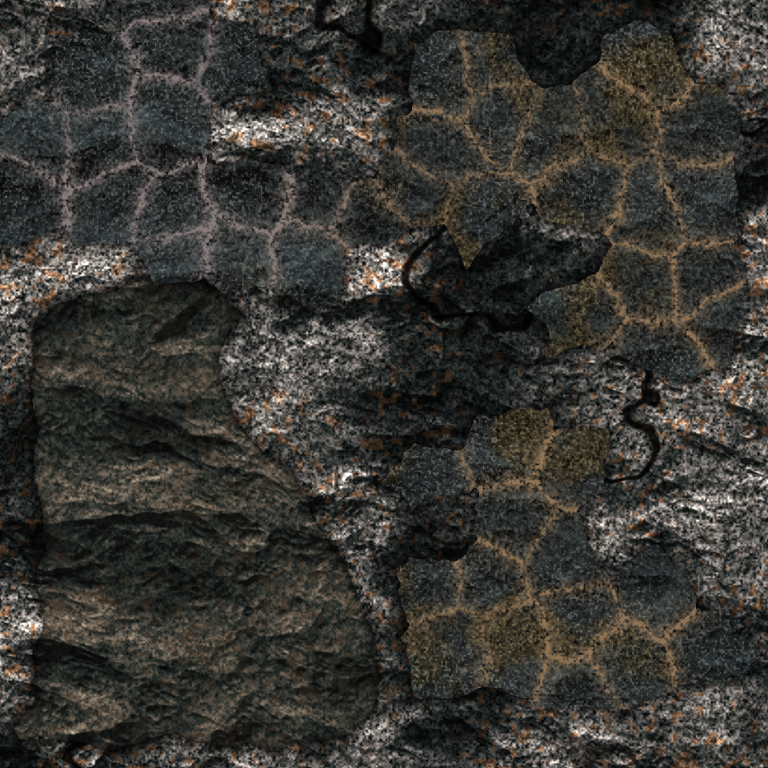
A WebGL 1 fragment shader for this texture:

```glsl
precision highp float;
// Dark weathered rock with clusters of veined plates and one mossy slab.
uniform vec2 u_resolution;

float hash(vec2 p) {
  vec3 q = fract(p.xyx * 0.1031);
  q += dot(q, q.yzx + 33.33);
  return fract((q.x + q.y) * q.z);
}

float noise(vec2 p) {
  vec2 i = floor(p), f = fract(p);
  f = f * f * (3.0 - 2.0 * f);
  return mix(mix(hash(i), hash(i + vec2(1, 0)), f.x),
             mix(hash(i + vec2(0, 1)), hash(i + 1.0), f.x), f.y);
}

const mat2 TURN = mat2(1.6, 1.2, -1.2, 1.6);

float fbm(vec2 p) {
  float sum = 0.0, amp = 0.5;
  for (int i = 0; i < 5; i++) {
    sum += amp * noise(p);
    p = TURN * p + 7.3;
    amp *= 0.5;
  }
  return sum;
}

// Creased rock surface: warped, ridged noise.
float height(vec2 p) {
  vec2 q = 5.0 * (p + 0.12 * vec2(fbm(p * 4.0), fbm(p * 4.0 + 17.0)));
  q = vec2(q.x + 0.4 * q.y, 1.3 * q.y);
  float sum = 0.0, amp = 0.5;
  for (int i = 0; i < 5; i++) {
    sum += amp * (1.0 - abs(2.0 * noise(q) - 1.0));
    q = TURN * q + 3.1;
    amp *= 0.5;
  }
  return sum;
}

// 1 when a cell centre lies in a plate cluster: four on the right, three on the left.
float isPlate(vec2 c) {
  float inside = 0.0;
  for (int i = 0; i < 7; i++) {
    float k = float(i), j = k - 4.0;
    vec2 centre = vec2(0.74 + 0.1 * sin(2.1 * k), 0.81 - 0.21 * k);
    vec2 size = mix(vec2(0.14, 0.08), vec2(0.22, 0.13), step(1.0, abs(k - 1.5)));
    if (i > 3) {
      centre = vec2(0.2 + 0.14 * sin(3.9 * j), 0.92 - 0.12 * j);
      size = vec2(0.15, 0.09);
    }
    inside = max(inside, step(length((c - centre) / size), 1.0));
  }
  return inside;
}

vec2 cellPoint(vec2 cell) {
  return cell + 0.12 + 0.76 * vec2(hash(cell), hash(cell + 71.7));
}

// x: distance to the nearest vein, y: signed distance to the cluster outline.
vec2 plates(vec2 p) {
  const float CELLS = 11.5;
  vec2 g = p * CELLS, home = floor(g), nearest = home;
  float best = 9.0;
  for (int y = -1; y <= 1; y++) for (int x = -1; x <= 1; x++) {
    vec2 cell = floor(g) + vec2(x, y);
    float d = length(cellPoint(cell) - g);
    if (d < best) { best = d; nearest = cell; }
  }
  vec2 a = cellPoint(nearest);
  float own = isPlate(a / CELLS), vein = 1.0, outline = 1.0;
  for (int y = -2; y <= 2; y++) for (int x = -2; x <= 2; x++) {
    if (x == 0 && y == 0) continue;
    vec2 b = cellPoint(nearest + vec2(x, y));
    float d = dot(0.5 * (a + b) - g, normalize(b - a));
    if (isPlate(b / CELLS) == own) vein = min(vein, d);
    else outline = min(outline, d);
  }
  return vec2(vein, outline * (2.0 * own - 1.0)) / CELLS;
}

// Signed distance to the slab, wide below and narrow above.
float slabDistance(vec2 p) {
  float rise = smoothstep(0.2, 0.5, p.y);
  vec2 q = abs(p - vec2(mix(0.26, 0.17, rise), 0.32)) - vec2(mix(0.15, 0.05, rise), 0.22);
  float d = length(max(q, 0.0)) + min(max(q.x, q.y), 0.0) - 0.08;
  return d + 0.11 * (fbm(p * 8.0) - 0.48);
}

void main() {
  vec2 p = gl_FragCoord.xy / u_resolution;
  vec2 toLight = 0.0016 * normalize(vec2(-0.5, 1.0));
  float slope = (height(p - toLight) - height(p + toLight)) / 0.0032;
  float grain = noise(p * 230.0) + noise(p * 410.0 + 5.0) - 1.0;
  float speck = smoothstep(0.5, 0.95, noise(p * 370.0 + 31.0));
  float rust = smoothstep(0.66, 0.82, noise(p * 115.0)) * smoothstep(0.35, 0.6, fbm(p * 9.0));

  // Coarse rock with broad shadows, pale streaks and cracks.
  float shade = smoothstep(0.36, 0.56, fbm(p * 5.0 + 3.0));
  float streak = pow(1.0 - abs(2.0 * fbm(p * 7.0 + 40.0) - 1.0), 14.0);
  float tone = max(0.25 + 0.02 * slope, 0.07) * mix(0.4, 1.15, shade);
  tone = (tone + 0.15 * streak * shade) * (1.0 + 1.1 * grain);
  vec3 color = tone * mix(vec3(0.9, 1.03, 1.0), vec3(1.04, 1.0, 0.96), smoothstep(0.1, 0.35, tone));
  color = mix(color, vec3(0.44, 0.29, 0.18) * (0.4 + 2.0 * tone), 0.65 * rust);
  float crack = smoothstep(0.012, 0.003, abs(fbm(p * 2.6 + 5.0) - 0.5));
  color *= 1.0 - 0.85 * crack * smoothstep(0.45, 0.6, noise(p * 5.0 + 8.0));

  // Mossy slab with softer folds and a dark rim.
  float slab = slabDistance(p);
  color *= 1.0 - 0.75 * exp(-max(slab, 0.0) / 0.008);
  float fold = smoothstep(0.3, 0.55, fbm(p * vec2(5.0, 9.0) + 20.0));
  float mossTone = max(0.19 + 0.014 * slope, 0.06) * mix(0.5, 1.1, fold) * (1.0 + 0.7 * grain);
  vec3 moss = mossTone * mix(vec3(0.93, 1.04, 0.95), vec3(1.1, 1.0, 0.87), smoothstep(0.15, 0.32, mossTone));
  moss = mix(moss, vec3(0.4, 0.31, 0.23) * (0.5 + mossTone), 0.45 * rust + 0.25 * streak * fold);
  moss *= 1.0 - 0.5 * exp(min(slab, 0.0) / 0.006);
  color = mix(color, moss, smoothstep(0.001, -0.001, slab));

  // Veined plates: cool speckled faces, ochre stains, grainy light seams.
  vec2 wobble = vec2(noise(p * 28.0), noise(p * 28.0 + 50.0)) - 0.5;
  wobble += 0.35 * (vec2(noise(p * 100.0), noise(p * 100.0 + 50.0)) - 0.5);
  vec2 plate = plates(p + 0.016 * wobble);
  float seam = (0.75 * exp(-plate.x / 0.0045) + 0.3 * exp(-plate.x / 0.018)) * (0.45 + 0.75 * noise(p * 11.0));
  vec3 face = vec3(0.125, 0.145, 0.148) * (1.0 + 0.05 * slope + 0.6 * grain);
  float stain = smoothstep(0.48, 0.68, fbm(p * 12.0 + 60.0)) * smoothstep(0.2, 0.6, p.x);
  face = mix(face, vec3(0.25, 0.2, 0.11) * (1.0 + grain), 0.6 * stain);
  face += speck * (0.08 + 0.14 * noise(p * 16.0)) * vec3(1.0, 0.97, 0.91);
  vec3 seamColor = mix(vec3(0.53, 0.48, 0.47), vec3(0.56, 0.45, 0.33), smoothstep(0.3, 0.6, p.x));
  face = mix(max(face, 0.04), seamColor, clamp(seam * (0.85 + 1.1 * grain), 0.0, 1.0));
  color *= 1.0 - 0.6 * exp(-max(-plate.y, 0.0) / 0.007);
  color = mix(color, face, smoothstep(-0.001, 0.001, plate.y));

  gl_FragColor = vec4(clamp(color, 0.0, 1.0), 1.0);
}
```
